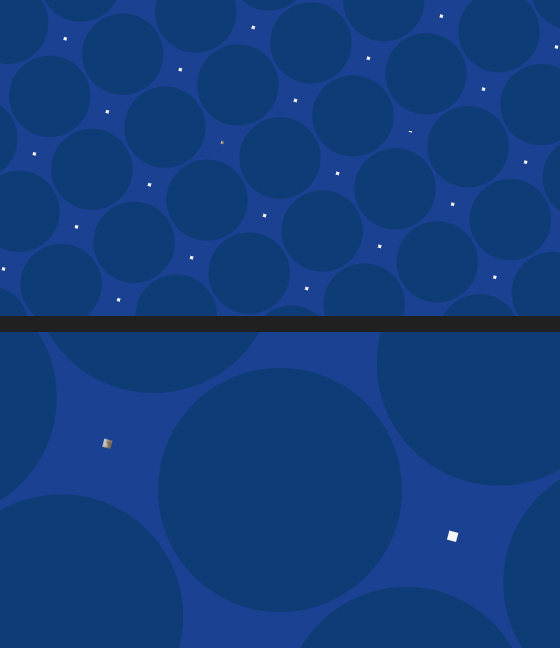
Top: the whole. Bottom: its middle third, enlarged.
This pattern is drawn by a Shadertoy shader. Its source:

```glsl
const float SPACING = 0.26667;      // lattice step, in canvas heights
const float TILT = 0.523599;        // lattice angle, 30 degrees
const float DISC_RADIUS = 0.483;    // in lattice steps
const float MARK_HALF = 0.0185;     // half side of the small squares
const vec3 GROUND = vec3(0.104, 0.260, 0.571);
const vec3 DISC = vec3(0.056, 0.236, 0.465);
const vec3 MARK = vec3(0.96);
const vec3 STAIN = vec3(0.50, 0.42, 0.32);
const vec3 SOOT = vec3(0.12, 0.11, 0.12);
const vec2 STAINED_CELL = vec2(-1.0, 0.0);
const vec2 CHIPPED_CELL = vec2(1.0, -1.0);

mat2 rotation(float angle) {
    float c = cos(angle), s = sin(angle);
    return mat2(c, -s, s, c);
}

float boxDistance(vec2 p, vec2 halfSize) {
    vec2 d = abs(p) - halfSize;
    return length(max(d, 0.0)) + min(max(d.x, d.y), 0.0);
}

float coverage(float distance, float pixel) {
    return clamp(0.5 - distance / pixel, 0.0, 1.0);
}

float mottle(vec2 p) {
    return 0.5 + 0.3 * sin(p.x * 190.0 + 2.0 * sin(p.y * 130.0)) + 0.2 * sin(p.y * 310.0);
}

void mainImage(out vec4 fragColor, in vec2 fragCoord) {
    float pixel = 1.0 / (iResolution.y * SPACING);
    vec2 lattice = rotation(TILT) * (fragCoord - 0.5 * iResolution.xy) * pixel;

    // Discs sit on the lattice points
    vec2 fromDisc = fract(lattice + 0.5) - 0.5;
    vec3 color = mix(GROUND, DISC, coverage(length(fromDisc) - DISC_RADIUS, pixel));

    // Squares sit in the gaps, turned 45 degrees to the lattice
    vec2 cell = floor(lattice);
    vec2 local = rotation(-0.785398) * (fract(lattice) - 0.5);
    vec2 halfSize = vec2(MARK_HALF);
    vec3 markColor = MARK;

    // Two worn squares: one stained, one chipped and sooty
    if (cell == STAINED_CELL) {
        halfSize *= 0.9;
        float stain = smoothstep(-0.6, 0.6, local.x / MARK_HALF);
        markColor = mix(MARK * 0.8, STAIN, clamp(stain + 0.5 * mottle(local) - 0.2, 0.0, 1.0));
    } else if (cell == CHIPPED_CELL) {
        halfSize.y *= 0.6;
        markColor = mix(MARK, SOOT, smoothstep(-0.1, 0.5, local.y / MARK_HALF));
    }
    color = mix(color, markColor, coverage(boxDistance(local, halfSize), pixel));

    fragColor = vec4(color, 1.0);
}
```
